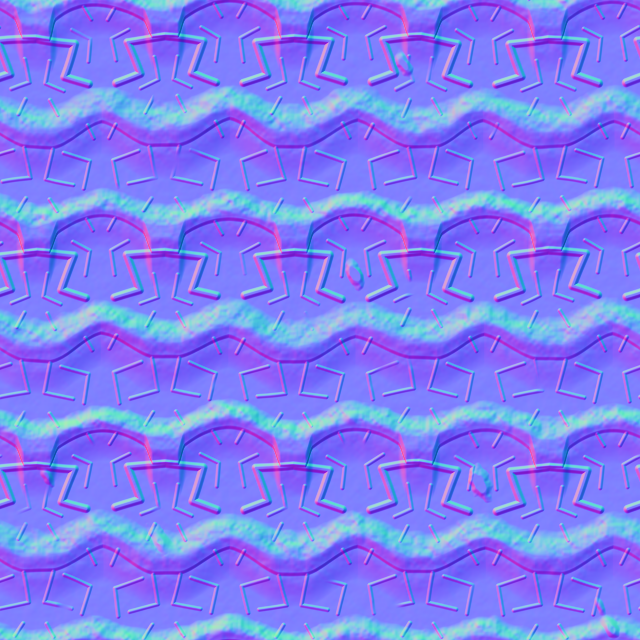
Reproduce this texture map procedurally as a WebGL 2 fragment shader.

```glsl
#version 300 es
precision highp float;

uniform vec2 u_resolution;
out vec4 fragColor;

// Lengths are in 768ths of the canvas
const float UNITS = 768.0;
const vec2 REPEATS = vec2(5.0, 3.0);
const vec2 CELL = UNITS / REPEATS;
const vec2 OFFSET = vec2(44.0, 2.0);
const float RIDGE_HEIGHT = 15.0;
const float BAR_HEIGHT = 4.0;
const float BAR_HALF_WIDTH = 3.5;
const float SIPE_HEIGHT = 1.7;
const float SIPE_HALF_WIDTH = 1.5;
const float WARP = 7.0;
const float ROUGHNESS = 2.4;
const float PAD_GRAIN = 0.7;
const int SCARS = 7;
const float SCAR_HEIGHT = 7.0;

float hash(vec2 p) {
    return fract(sin(dot(p, vec2(127.1, 311.7))) * 43758.5453);
}

// Value noise that wraps after n lattice steps
float noise(vec2 uv, float n, float seed) {
    vec2 p = uv * n, i = floor(p), f = fract(p);
    f = f * f * (3.0 - 2.0 * f);
    vec2 lo = mod(i, n) + seed, hi = mod(i + 1.0, n) + seed;
    return mix(mix(hash(lo), hash(vec2(hi.x, lo.y)), f.x),
               mix(hash(vec2(lo.x, hi.y)), hash(hi), f.x), f.y);
}

float roughNoise(vec2 uv) {
    return noise(uv, 40.0, 3.0) * 0.5 + noise(uv, 84.0, 7.0) * 0.35
         + noise(uv, 170.0, 11.0) * 0.15;
}

vec2 centered(vec2 x, vec2 period) {
    return mod(x + 0.5 * period, period) - 0.5 * period;
}

float segment(vec2 p, vec2 a, vec2 b) {
    vec2 ab = b - a;
    return length(p - a - ab * clamp(dot(p - a, ab) / dot(ab, ab), 0.0, 1.0));
}

float bent(vec2 p, vec2 a, vec2 b, vec2 c) {
    return min(segment(p, a, b), segment(p, b, c));
}

// Soft upper flank, crisp lower lip, long tail onto the pad
float ridge(float below, float thickness, float ramp) {
    float s = centered(vec2(below), CELL.yy).y;
    float rise = smoothstep(0.0, ramp, s + thickness);
    float fall = 0.35 * smoothstep(-18.0, 1.0, s) + 0.22 * smoothstep(-2.5, 2.5, s)
               + 0.43 * smoothstep(0.0, 40.0, s);
    return rise * (1.0 - fall);
}

// Thin cuts; p.x is the distance from the valley axis, p.y runs downward
float sipes(vec2 p) {
    float d = segment(p, vec2(67, 20), vec2(59, 6));
    d = min(d, bent(p, vec2(43, 33), vec2(64, 44), vec2(60, 71)));
    d = min(d, bent(p, vec2(14, 69), vec2(9, 96), vec2(30, 105)));
    d = min(d, segment(p, vec2(14, 116), vec2(23, 134)));
    d = min(d, segment(p, vec2(67, 163), vec2(59, 147)));
    d = min(d, bent(p, vec2(30, 179), vec2(62, 190), vec2(55, 223)));
    d = min(d, bent(p, vec2(17, 175), vec2(9, 211), vec2(42, 218)));
    return min(d, segment(p, vec2(14, 236), vec2(23, 251)));
}

float scars(vec2 uv, float rough) {
    float h = 0.0;
    for (int i = 0; i < SCARS; i++) {
        float k = float(i) + 1.0;
        vec2 d = centered(uv - vec2(hash(vec2(k, 2.0)), hash(vec2(k, 5.0))), vec2(1.0)) * UNITS;
        d.x += 0.35 * d.y;
        float size = mix(6.0, 15.0, hash(vec2(k, 9.0)));
        float r = length(d * vec2(1.0, 0.55)) / size + (rough - 0.5) * 1.3;
        h += SCAR_HEIGHT * size / 15.0 * (1.0 - smoothstep(0.35, 1.15, r));
    }
    return h;
}

float height(vec2 uv) {
    vec2 warp = vec2(noise(uv, 9.0, 21.0), noise(uv, 11.0, 33.0)) - 0.5;
    vec2 q = vec2(uv.x, 1.0 - uv.y) * UNITS - OFFSET + warp * WARP;
    vec2 p = vec2(abs(centered(q, CELL).x), mod(q.y, CELL.y));
    float a = 0.5 * CELL.x - p.x;
    float rough = roughNoise(uv);

    // Two scalloped ridges per cell
    float domeEdge = 2.0 + 20.0 * pow(min(a / 53.0, 1.0), 2.0) + 22.0 * smoothstep(52.0, 62.0, a);
    float domeTop = -32.0 + 18.0 * smoothstep(0.0, 76.0, a);
    float waveEdge = 143.0 + 30.0 * mix(clamp(a / 60.0, 0.0, 1.0), smoothstep(0.0, 60.0, a), 0.6);
    float waveTop = 100.0 + 22.0 * smoothstep(0.0, 70.0, a);
    float wobble = (rough - 0.5) * 9.0;
    float ridges = ridge(p.y - domeEdge, domeEdge - domeTop + wobble, 28.0)
                 + ridge(p.y - waveEdge, waveEdge - waveTop + wobble, 34.0);
    float h = RIDGE_HEIGHT * mix(0.85, 1.15, noise(uv, 6.0, 45.0)) * ridges;

    // Thick zigzag around each block
    float bar = min(bent(p, vec2(0, 44), vec2(45, 49), vec2(31, 88)),
                    segment(p, vec2(31, 88), vec2(60, 98)));
    h += BAR_HEIGHT * (1.0 - smoothstep(BAR_HALF_WIDTH - 2.5, BAR_HALF_WIDTH + 2.0, bar));

    // Sipes, worn away in places
    float wear = smoothstep(0.08, 0.25, noise(uv, 20.0, 57.0));
    h += SIPE_HEIGHT * wear * (1.0 - smoothstep(0.2, 2.0 * SIPE_HALF_WIDTH, sipes(p)));

    // Crumbled surface and damage
    h += rough * (PAD_GRAIN + ROUGHNESS * smoothstep(0.1, 0.6, ridges));
    return h + scars(uv, rough);
}

void main() {
    vec2 uv = gl_FragCoord.xy / u_resolution;
    vec2 e = vec2(0.8 / UNITS, 0.0);
    vec2 slope = vec2(height(uv + e.xy) - height(uv - e.xy),
                      height(uv + e.yx) - height(uv - e.yx)) / (2.0 * e.x * UNITS);
    vec3 normal = normalize(vec3(slope.x, -slope.y, 1.0));
    fragColor = vec4(normal * 0.5 + 0.5, 1.0);
}
```
